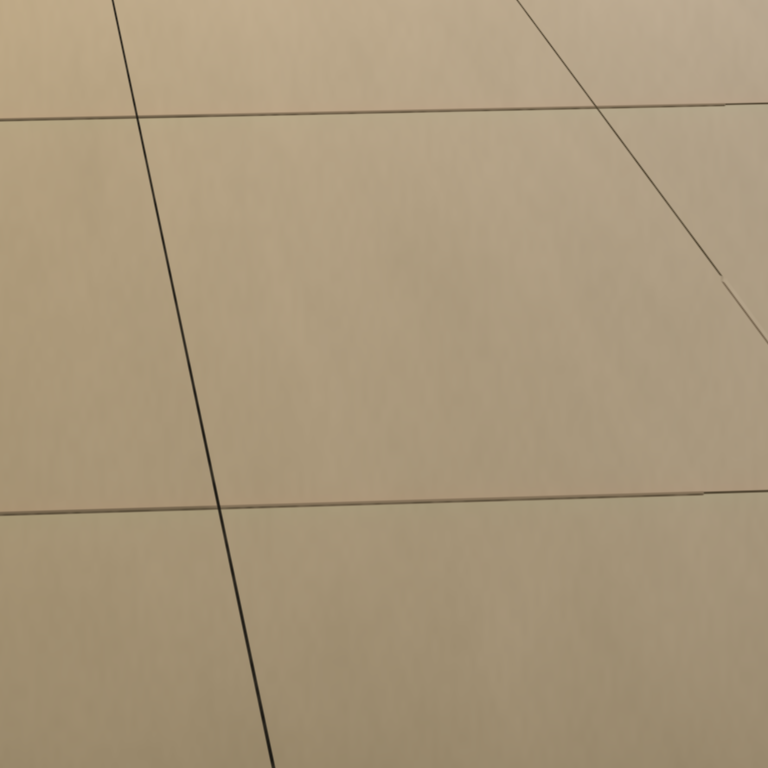
A Shadertoy shader for this texture:

```glsl
// Large beige floor tiles seen in perspective, split by thin dark joints.
// Each canvas point is projected to tile coordinates; joints are the integer
// lines of that grid, and the stone is a soft gradient with faint streaks.

const vec2 VANISH = vec2(-0.0615, 1.993);   // where the column joints meet
const float HORIZON = 2.15;                 // where the row joints meet
const float ROW_TILT = 62.0;                // distance to that meeting point
const vec2 GRID_START = vec2(0.2096, 0.5497);
const vec2 GRID_STEP = vec2(0.5304, 0.2159);
const float SOFTNESS = 0.0016;              // lens blur of the joint edges

const vec3 STONE_NEAR = vec3(0.592, 0.527, 0.416);
const vec3 STONE_FAR = vec3(0.742, 0.666, 0.550);
const vec3 JOINT_BLACK = vec3(0.10, 0.09, 0.07);
const vec3 JOINT_OLIVE = vec3(0.29, 0.25, 0.18);
const vec3 JOINT_PALE = vec3(0.49, 0.42, 0.33);

float hash(vec2 p) {
    vec3 q = fract(vec3(p.xyx) * 0.1031);
    q += dot(q, q.yzx + 33.33);
    return fract((q.x + q.y) * q.z);
}

float noise(vec2 p) {
    vec2 i = floor(p), f = fract(p);
    f = f * f * (3.0 - 2.0 * f);
    return mix(mix(hash(i), hash(i + vec2(1, 0)), f.x),
               mix(hash(i + vec2(0, 1)), hash(i + vec2(1, 1)), f.x), f.y);
}

float fbm(vec2 p) {
    float sum = 0.0, amp = 0.5;
    for (int i = 0; i < 4; i++) {
        sum += amp * noise(p);
        p = p * 2.03 + 17.0;
        amp *= 0.5;
    }
    return sum;
}

// Smooth-edged line of the given half width around distance zero
float band(float d, float halfWidth, float blur) {
    return smoothstep(-blur, blur, halfWidth - abs(d));
}

// Stone surface: light falloff with a level middle, tile tone, streaks and grain
vec3 stone(vec2 uv, vec2 grid) {
    float c = uv.y - 0.5;
    float light = mix(uv.y, 0.5 + 4.0 * c * c * c, 0.35);
    vec3 col = mix(STONE_NEAR, STONE_FAR, light);
    col += vec3(-0.008, 0.003, 0.030) * (uv.x - 0.4) * (0.4 + uv.y);
    col *= 1.0 + 0.010 * (hash(floor(grid) + 40.0) - 0.5);
    float streaks = fbm(grid * vec2(16.0, 2.2) + 50.0) - 0.47;
    float mottle = fbm(uv * vec2(9.0, 5.0) + 8.0) - 0.47;
    col += vec3(0.022, 0.018, 0.016) * streaks;
    col += vec3(0.022, 0.021, 0.023) * mottle;
    return col + 0.010 * (noise(uv * vec2(120.0, 50.0)) - 0.5);
}

// Row joint: pale bevel over a soft slit, thin and dark at the right end
vec3 rowJoint(vec3 col, float d, float x, float row, float scale, float blur) {
    float end = mix(0.916, 0.944, row);
    float thin = smoothstep(end - 0.002, end + 0.002, x);
    float left = 1.0 - smoothstep(0.26, 0.29, x);

    // Warm light above the joint, cool light below it
    float glow = exp(-abs(d) / (0.013 * scale));
    vec3 tint = mix(vec3(-0.010, 0.014, 0.004), vec3(0.018, -0.004, -0.002),
                    smoothstep(-0.002, 0.002, d));
    col += tint * glow;

    // Fine wear along the edge breaks up the slit
    float wear = 0.5 + 0.5 * noise(vec2(x * 120.0, row * 9.0));
    vec3 bevel = mix(JOINT_PALE, JOINT_OLIVE, 0.3 * left);
    col = mix(col, bevel, 0.85 * band(d, 0.0027 * scale, blur) * (1.0 - thin));
    float slit = band(d + 0.0012 * scale, 0.0010 * scale, blur) * wear;
    col = mix(col, JOINT_OLIVE, 0.8 * slit * (1.0 - thin));
    float cut = band(d - 0.0005, 0.0014 * scale, blur);
    return mix(col, JOINT_OLIVE, cut * thin);
}

// Column joint: black on the first, olive with a shifted lower part on the next
vec3 columnJoint(vec3 col, float d, float y, float column, float depth, float blur) {
    float second = step(0.5, column);
    float lower = second * (1.0 - smoothstep(0.634, 0.640, y));
    float gap = second * band(y - 0.637, 0.004, blur);
    d += 0.003 * lower;

    float wear = 0.85 + 0.15 * noise(vec2(column * 7.0, y * 90.0));
    float halfWidth = mix(0.0011, 0.0008, second) * depth;
    vec3 joint = mix(JOINT_BLACK, JOINT_OLIVE, second);
    joint = mix(joint, JOINT_PALE * 0.92, lower);
    col += 0.02 * lower * band(d - 0.004, 0.002, blur);
    return mix(col, joint, wear * band(d, halfWidth, blur) * (1.0 - 0.8 * gap));
}

void mainImage(out vec4 fragColor, in vec2 fragCoord) {
    vec2 uv = fragCoord / iResolution.xy;
    float blur = max(SOFTNESS, 0.7 / iResolution.y);

    // Project the canvas point onto the tile grid
    float depth = VANISH.y - uv.y;
    float slant = (uv.x - VANISH.x) / depth;
    float drop = (HORIZON - uv.y) / (1.0 - uv.x / ROW_TILT);
    vec2 grid = (vec2(slant, 1.0 / drop) - GRID_START) / GRID_STEP;
    vec2 nearest = round(grid);

    // Signed canvas distances to the nearest joints
    float columnDist = (grid.x - nearest.x) * GRID_STEP.x * depth / sqrt(1.0 + slant * slant);
    float rowDist = 1.0 / (GRID_START.y + GRID_STEP.y * nearest.y) - drop;

    vec3 col = stone(uv, grid);
    col = rowJoint(col, rowDist, uv.x, nearest.y, drop / 1.82, blur);
    col = columnJoint(col, columnDist, uv.y, nearest.x, depth, blur);
    fragColor = vec4(clamp(col, 0.0, 1.0), 1.0);
}
```
